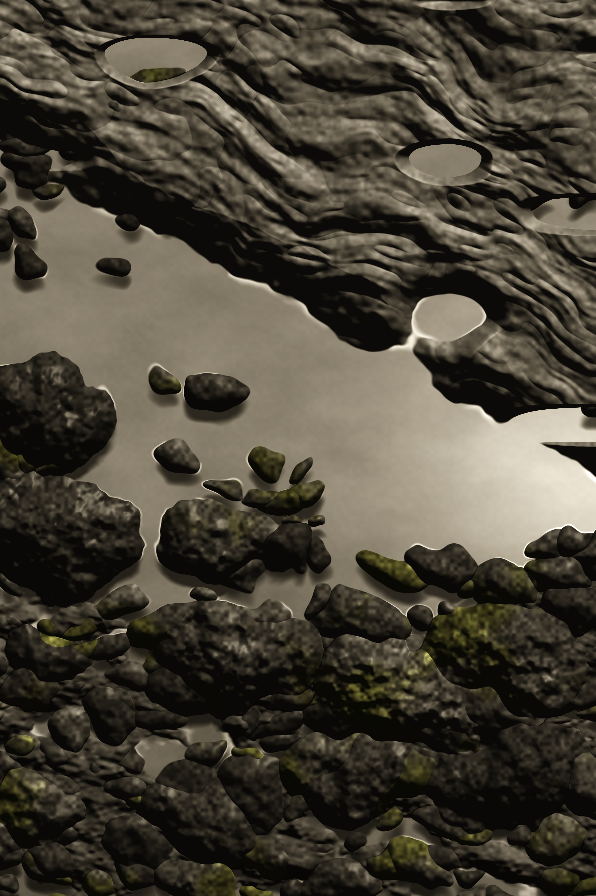
A Shadertoy shader for this texture:

```glsl
// A tidal pool at low sun: rippled wet sand above, still water, dark mossy rocks below.
// Sand, mud and scattered stones form one height field, lit from behind at a low angle;
// whatever lies below height zero is water, which mirrors the sky and the rocks.

float hash(vec2 p) {
    return fract(sin(dot(p, vec2(127.1, 311.7))) * 43758.5453);
}

float noise(vec2 p) {
    vec2 i = floor(p), f = fract(p);
    f = f * f * (3.0 - 2.0 * f);
    return mix(mix(hash(i), hash(i + vec2(1, 0)), f.x),
               mix(hash(i + vec2(0, 1)), hash(i + vec2(1, 1)), f.x), f.y);
}

float fbm(vec2 p) {
    float sum = 0.0, amp = 0.53;
    for (int i = 0; i < 4; i++) {
        sum += amp * noise(p);
        p = mat2(1.6, 1.2, -1.2, 1.6) * p + 7.3;
        amp *= 0.5;
    }
    return sum;
}

// 1 below the edge, 0 above it
float below(float x, float edge, float soft) {
    return 1.0 - smoothstep(edge - soft, edge + soft, x);
}

// Upper limit of the rocky shore, rising at the left and right
float shoreline(float x) {
    return 0.27 + 0.22 * x + 0.28 * below(x, 0.1, 0.07);
}

// Chance of a stone at a place
float stoneDensity(vec2 c) {
    float shore = 0.88 * below(c.y, shoreline(c.x), 0.04);
    float leftBank = 0.6 * below(c.x, 0.28, 0.08) * below(abs(c.y - 0.77), 0.08, 0.05);
    float rightBank = 0.5 * smoothstep(0.5, 0.6, c.x) * below(abs(c.y - 0.83), 0.05, 0.03);
    float pool = 0.13 * below(c.y, 0.6, 0.03);
    float island = 0.8 * below(length(c - vec2(0.29, 0.41)), 0.09, 0.03);
    return max(max(max(shore, pool), island), max(leftBank, rightBank));
}

// Three sizes of scattered domes: x is the height, y a random value per stone
vec2 stones(vec2 p) {
    vec2 best = vec2(-1.0, 0.0);
    float lumps = 0.6 * (fbm(p * 24.0) - 0.5) + 0.11 * (noise(p * 105.0) - 0.5);
    p += 0.04 * (vec2(noise(p * 13.0), noise(p * 13.0 + 40.0)) - 0.5);
    p += 0.015 * (vec2(noise(p * 42.0), noise(p * 42.0 + 70.0)) - 0.5);
    float size = 0.17;
    for (int layer = 0; layer < 3; layer++) {
        for (int j = 0; j < 9; j++) {
            vec2 id = floor(p / size) + vec2(j % 3 - 1, j / 3 - 1);
            vec2 seed = id + 17.0 * float(layer);
            vec2 center = (id + 0.2 + 0.6 * vec2(hash(seed), hash(seed + 3.7))) * size;
            if (hash(seed + 5.3) > stoneDensity(center)) continue;
            float radius = size * mix(0.28, 0.52, hash(seed + 9.1));
            float tilt = 0.8 * (hash(seed + 2.9) - 0.5);
            vec2 q = mat2(cos(tilt), -sin(tilt), sin(tilt), cos(tilt)) * (p - center);
            float d = length(q / vec2(1.25, 0.8)) / radius;
            float h = radius * (0.8 - 0.8 * pow(d, 2.5) + lumps);
            if (h > best.x) best = vec2(h, hash(seed + 1.3));
        }
        size *= 0.5;
    }
    return best;
}

// Rippled sandbank at the top, lumpy mud at the bottom
float ground(vec2 p) {
    float bank = p.y - 0.84 + 0.53 * p.x + 0.06 * (fbm(p * 13.0) - 0.5);
    vec2 q = mat2(0.94, 0.34, -0.34, 0.94) * p;
    q += 0.06 * vec2(noise(p * 9.0), noise(p * 9.0 + 20.0));
    q += 0.012 * vec2(noise(p * 32.0), noise(p * 32.0 + 50.0));
    float ripples = 0.035 * fbm(q * vec2(9, 20))
                  + 0.011 * abs(2.0 * noise(q * vec2(11, 26)) - 1.0)
                  + 0.005 * abs(2.0 * noise(q * vec2(28, 64) + 5.0) - 1.0)
                  + 0.0022 * noise(p * 125.0);
    float hollow = smoothstep(0.74, 0.86, noise(p * vec2(6, 17) + 3.0));
    float sand = clamp(0.35 * bank, -0.03, 0.02) - 0.045 * hollow;
    sand += ripples * smoothstep(-0.02, 0.05, bank) * (1.0 - 0.7 * hollow);
    float mud = clamp(0.3 * (shoreline(p.x) - 0.05 - p.y), -0.03, 0.01);
    mud += 0.05 * (fbm(p * vec2(18, 26)) - 0.5);
    return max(sand, mud - 0.006);
}

float height(vec2 p) {
    return max(max(ground(p), stones(p).x), -0.03);
}

void mainImage(out vec4 fragColor, in vec2 fragCoord) {
    vec2 p = fragCoord / iResolution.y;
    vec2 stone = stones(p);
    float soil = ground(p);
    float h = max(max(soil, stone.x), -0.03);
    float rock = smoothstep(-0.001, 0.002, stone.x - soil);
    float shore = below(p.y, shoreline(p.x), 0.05);

    // Low back light on the slopes
    vec2 e = vec2(0.0014, 0.0);
    vec2 slope = vec2(height(p + e.xy) - h, height(p + e.yx) - h) / e.x;
    vec3 normal = normalize(vec3(-slope, 1.0));
    float light = max(dot(normal, normalize(vec3(0.35, 0.75, 0.5))), 0.0);

    // Brightness of sand, mud and rock
    float grain = noise(p * 230.0);
    float sandTone = 0.04 + 0.46 * light * (0.8 + 0.4 * grain) + 0.2 * pow(light, 12.0);
    sandTone *= mix(1.0, 0.6, shore);
    float rockTone = 0.03 + 0.25 * light * (0.4 + 1.0 * grain) * (0.6 + 0.7 * stone.y);
    rockTone += 0.28 * pow(light, 20.0) * smoothstep(0.5, 0.8, noise(p * 65.0));
    float landTone = mix(sandTone, rockTone, rock);

    // Sky on the water, glare at the right, stains, dark reflections and sparse glints
    float waterTone = mix(0.38, 0.49, smoothstep(0.15, 0.5, p.y));
    waterTone += 0.38 * exp(-28.0 * dot(p - vec2(0.65, 0.48), p - vec2(0.65, 0.48)));
    waterTone += 0.14 * (fbm(p * vec2(13, 24)) - 0.5) + 0.02 * (grain - 0.5);
    vec2 wobble = vec2(0.008 * (noise(p * vec2(30, 90)) - 0.5), 0.015);
    float reflection = smoothstep(-0.004, 0.016, stones(p + wobble).x);
    waterTone *= 1.0 - 0.7 * reflection;
    float rim = smoothstep(-0.006, 0.0, h) * smoothstep(0.58, 0.8, noise(p * 34.0));
    waterTone += 0.4 * rim * (1.0 - reflection);

    // Warm tint, fading to neutral in the highlights, with moss on some stones
    float land = smoothstep(-0.0012, 0.0012, h);
    float tone = mix(waterTone, landTone, land);
    vec3 color = tone * mix(vec3(1.13, 1.0, 0.75), vec3(1.02, 1.0, 0.95), tone);
    float moss = land * rock * smoothstep(0.45, 0.7, fbm(p * 14.0 + 9.0)) * step(0.4, stone.y);
    color *= mix(vec3(1.0), vec3(1.08, 1.13, 0.6), moss);
    fragColor = vec4(clamp(color, 0.0, 1.0), 1.0);
}
```
